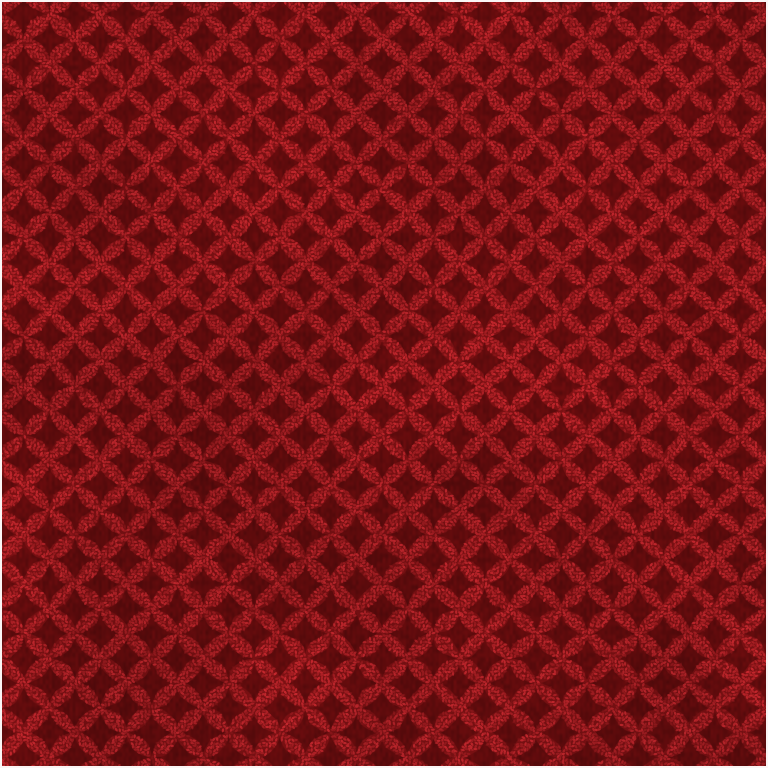
Reproduce this pattern procedurally as a WebGL 2 fragment shader.

```glsl
#version 300 es
precision highp float;
// Red tufted carpet: a diagonal lattice of leaf-shaped pile bands on a dark woven ground.

#define REPEATS vec2(15.0, 15.5)    // diamonds across and down
#define PHASE vec2(0.465, 0.21)     // offset of a diamond centre, in repeats
#define KNOT_WIDTH 0.055            // band half-width at the crossings
#define LEAF_WIDTH 0.212            // band half-width midway between crossings
#define RAGGED 0.08                 // wander of the band edges
#define TUFTS 235.0                 // tufts along one side of the canvas
#define RIBS 150.0                  // woven ribs of the ground
#define WEAR 0.13                   // broad unevenness of brightness
#define BORDER 0.0026               // pale margin

uniform vec2 u_resolution;
out vec4 outColor;

const vec3 GROUND = vec3(0.365, 0.043, 0.048);
const vec3 PILE_SHADE = vec3(0.460, 0.062, 0.071);
const vec3 PILE_LIGHT = vec3(0.715, 0.140, 0.162);
const vec3 MARGIN = vec3(0.98, 0.96, 0.96);

// Integer hash giving two values in 0..1
vec2 hash2(vec2 p) {
    uvec2 q = uvec2(ivec2(floor(p)) + 4096);
    q = q * 1664525u + 1013904223u;
    q.x += q.y * 1664525u;
    q.y += q.x * 1664525u;
    q ^= q >> 16u;
    q.x += q.y * 1664525u;
    q.y += q.x * 1664525u;
    q ^= q >> 16u;
    return vec2(q & 65535u) / 65535.0;
}

float valueNoise(vec2 p) {
    vec2 i = floor(p), f = fract(p);
    f = f * f * (3.0 - 2.0 * f);
    float low = mix(hash2(i).x, hash2(i + vec2(1, 0)).x, f.x);
    float high = mix(hash2(i + vec2(0, 1)).x, hash2(i + vec2(1, 1)).x, f.x);
    return mix(low, high, f.y);
}

// Signed distance to one band: thin at the crossings, swelling between them
float bandDistance(float across, float along) {
    float leaf = abs(cos(3.14159265 * along));
    return abs(fract(across) - 0.5) - mix(KNOT_WIDTH, LEAF_WIDTH, leaf);
}

// Both diagonal families of bands; negative inside the pile
float latticeDistance(vec2 uv) {
    vec2 p = uv * REPEATS - PHASE;
    vec2 d = vec2(p.x + p.y, p.x - p.y);
    float wander = (valueNoise(uv * 70.0) - 0.5) * RAGGED;
    return min(bandDistance(d.x, d.y), bandDistance(d.y, d.x)) + wander;
}

// Brightness of the topmost tuft, each an oval turned at random
float tuftLight(vec2 uv, float pixel) {
    vec2 p = uv * TUFTS, cell = floor(p);
    float soft = 0.14 + 0.25 * pixel * TUFTS;
    float light = 0.0;
    for (int y = -1; y <= 1; y++) {
        for (int x = -1; x <= 1; x++) {
            vec2 id = cell + vec2(x, y);
            vec2 rnd = hash2(id), look = hash2(id + 517.0);
            vec2 centre = id + 0.15 + 0.7 * rnd;
            float angle = 6.2831853 * look.x;
            vec2 axis = vec2(cos(angle), sin(angle));
            vec2 r = p - centre;
            vec2 oval = vec2(dot(r, axis) * 0.72, dot(r, vec2(-axis.y, axis.x)) * 1.25);
            float body = 1.0 - smoothstep(0.43 - soft, 0.43 + soft, length(oval));
            float rooted = 1.0 - smoothstep(-0.04, 0.0, latticeDistance(centre / TUFTS));
            light = max(light, body * rooted * mix(0.4, 1.1, look.y));
        }
    }
    return light;
}

// Dark ground with faint vertical ribs and broken speckle
vec3 wovenGround(vec2 uv) {
    float rib = 0.5 + 0.5 * cos(6.2831853 * uv.x * RIBS);
    float speckle = valueNoise(uv * vec2(260.0, 170.0));
    return GROUND * (0.87 + 0.04 * rib + 0.22 * speckle);
}

void main() {
    vec2 uv = gl_FragCoord.xy / u_resolution;
    float pixel = 1.0 / min(u_resolution.x, u_resolution.y);

    // Ground, shaded pile base, then lit tufts
    float edge = 0.01 + 0.7 * pixel * REPEATS.x;
    float pile = 1.0 - smoothstep(-edge, edge, latticeDistance(uv));
    vec3 color = mix(wovenGround(uv), PILE_SHADE, pile);
    color = mix(color, PILE_LIGHT, tuftLight(uv, pixel));

    // Gentle unevenness of wear
    color *= 1.0 + WEAR * (valueNoise(uv * 8.0) - 0.5);

    // Pale margin
    vec2 inset = min(uv, 1.0 - uv);
    float margin = 1.0 - smoothstep(-0.5, 0.5, (min(inset.x, inset.y) - BORDER) / pixel);
    outColor = vec4(mix(color, MARGIN, margin), 1.0);
}
```
